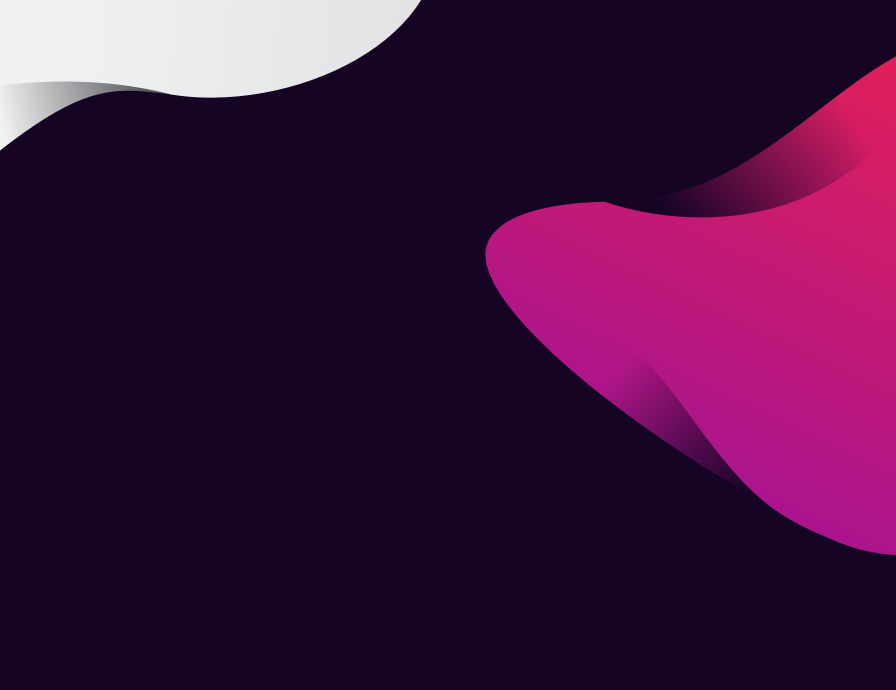
Give the GLSL for this background, as a Shadertoy shader.

```glsl
const vec2 CANVAS = vec2(7.68, 5.90);
const int CURVE_STEPS = 20;
const vec3 NIGHT = vec3(0.086, 0.016, 0.145);
const vec3 VIOLET = vec3(0.67, 0.08, 0.55);
const vec3 CRIMSON = vec3(0.87, 0.12, 0.36);
const vec3 PAPER = vec3(0.94, 0.945, 0.945);
const vec3 PAPER_DIM = vec3(0.89, 0.89, 0.90);
const vec3 PAPER_SHADE = vec3(0.36, 0.37, 0.39);

// An outline stores squared distance in x and inside/outside sign in y.
vec2 newOutline() {
    return vec2(1e4, 1.0);
}

void addLine(inout vec2 outline, vec2 p, vec2 a, vec2 b) {
    vec2 ab = b - a, ap = p - a;
    vec2 gap = ap - ab * clamp(dot(ap, ab) / dot(ab, ab), 0.0, 1.0);
    outline.x = min(outline.x, dot(gap, gap));
    if ((a.y > p.y) != (b.y > p.y)) {
        float crossing = a.x + ap.y * ab.x / ab.y;
        if (p.x < crossing) outline.y = -outline.y;
    }
}

vec2 bezier(vec2 a, vec2 b, vec2 c, vec2 d, float t) {
    vec2 ab = mix(a, b, t), bc = mix(b, c, t), cd = mix(c, d, t);
    return mix(mix(ab, bc, t), mix(bc, cd, t), t);
}

void addCurve(inout vec2 outline, vec2 p, vec2 a, vec2 b, vec2 c, vec2 d) {
    vec2 start = a;
    for (int i = 1; i <= CURVE_STEPS; i++) {
        vec2 end = bezier(a, b, c, d, float(i) / float(CURVE_STEPS));
        addLine(outline, p, start, end);
        start = end;
    }
}

float coverage(vec2 outline, float pixel) {
    return clamp(0.5 - outline.y * sqrt(outline.x) / pixel, 0.0, 1.0);
}

float ramp(vec2 p, vec2 from, vec2 to) {
    vec2 axis = to - from;
    return clamp(dot(p - from, axis) / dot(axis, axis), 0.0, 1.0);
}

float paperBody(vec2 p, float pixel) {
    vec2 o = newOutline();
    vec2 corner = vec2(3.61, 0.0), belly = vec2(1.82, 0.835);
    vec2 pinch = vec2(1.48, 0.81), left = vec2(-0.01, 0.73);
    addCurve(o, p, corner, vec2(3.30, 0.50), vec2(2.55, 0.83), belly);
    addCurve(o, p, belly, vec2(1.68, 0.835), vec2(1.58, 0.825), pinch);
    addCurve(o, p, pinch, vec2(1.0, 0.69), vec2(0.55, 0.67), left);
    addLine(o, p, left, vec2(-0.1, -0.1));
    addLine(o, p, vec2(-0.1, -0.1), vec2(3.66, -0.1));
    addLine(o, p, vec2(3.66, -0.1), corner);
    return coverage(o, pixel);
}

float paperFold(vec2 p, float pixel) {
    vec2 o = newOutline();
    vec2 pinch = vec2(1.48, 0.81), left = vec2(-0.01, 1.295);
    addCurve(o, p, pinch, vec2(1.0, 0.75), vec2(0.75, 0.70), left);
    addLine(o, p, left, vec2(-0.1, 0.3));
    addLine(o, p, vec2(-0.1, 0.3), vec2(1.48, 0.5));
    addLine(o, p, vec2(1.48, 0.5), pinch);
    return coverage(o, pixel);
}

float waveBody(vec2 p, float pixel) {
    vec2 o = newOutline();
    vec2 crest = vec2(5.18, 1.725), tip = vec2(4.16, 2.18);
    vec2 neck = vec2(6.60, 4.33), heel = vec2(7.10, 4.60);
    vec2 base = vec2(7.90, 4.755), shoulder = vec2(7.50, 1.27);
    addCurve(o, p, crest, vec2(4.55, 1.74), vec2(4.16, 1.90), tip);
    addCurve(o, p, tip, vec2(4.16, 2.66), vec2(5.30, 3.60), neck);
    addCurve(o, p, neck, vec2(6.78, 4.46), vec2(6.93, 4.53), heel);
    addCurve(o, p, heel, vec2(7.30, 4.69), vec2(7.50, 4.755), base);
    addLine(o, p, base, vec2(7.90, 0.90));
    addLine(o, p, vec2(7.90, 0.90), shoulder);
    addCurve(o, p, shoulder, vec2(6.85, 1.95), vec2(5.85, 1.95), crest);
    return coverage(o, pixel);
}

float upperFold(vec2 p, float pixel) {
    vec2 o = newOutline();
    vec2 start = vec2(5.30, 1.72), end = vec2(7.70, 0.47);
    addCurve(o, p, start, vec2(6.35, 1.70), vec2(6.95, 0.88), end);
    addLine(o, p, end, vec2(7.90, 2.20));
    addLine(o, p, vec2(7.90, 2.20), vec2(5.30, 1.90));
    addLine(o, p, vec2(5.30, 1.90), start);
    return coverage(o, pixel);
}

float lowerFold(vec2 p, float pixel) {
    vec2 o = newOutline();
    vec2 start = vec2(5.40, 2.98), end = vec2(6.60, 4.33);
    addCurve(o, p, start, vec2(5.75, 3.20), vec2(6.10, 3.95), end);
    addLine(o, p, end, vec2(6.60, 4.60));
    addLine(o, p, vec2(6.60, 4.60), vec2(4.60, 3.60));
    addLine(o, p, vec2(4.60, 3.60), start);
    return coverage(o, pixel);
}

void mainImage(out vec4 fragColor, in vec2 fragCoord) {
    vec2 uv = fragCoord / iResolution.xy;
    vec2 p = vec2(uv.x, 1.0 - uv.y) * CANVAS;
    float pixel = CANVAS.y / iResolution.y;

    // Pale sheet in the upper left, with its shaded underside
    vec3 sheet = mix(PAPER, PAPER_DIM, ramp(p, vec2(0.6, 0.2), vec2(3.5, 0.5)));
    vec3 underside = mix(PAPER, PAPER_SHADE, ramp(p, vec2(0.0, 0.95), vec2(1.2, 0.70)));
    vec3 color = mix(NIGHT, underside, paperFold(p, pixel));
    color = mix(color, sheet, paperBody(p, pixel));

    // Glowing wave on the right, with folds fading into the night
    vec3 wave = mix(VIOLET, CRIMSON, ramp(p, vec2(6.0, 4.0), vec2(7.6, 0.6)));
    vec3 upper = mix(NIGHT, wave, ramp(p, vec2(5.6, 1.7), vec2(7.0, 0.61)));
    float lowerShade = ramp(p, vec2(5.33, 3.13), vec2(6.5, 4.12));
    vec3 body = mix(wave, NIGHT, lowerShade * lowerFold(p, pixel));
    color = mix(color, upper, upperFold(p, pixel));
    color = mix(color, body, waveBody(p, pixel));

    fragColor = vec4(color, 1.0);
}
```
